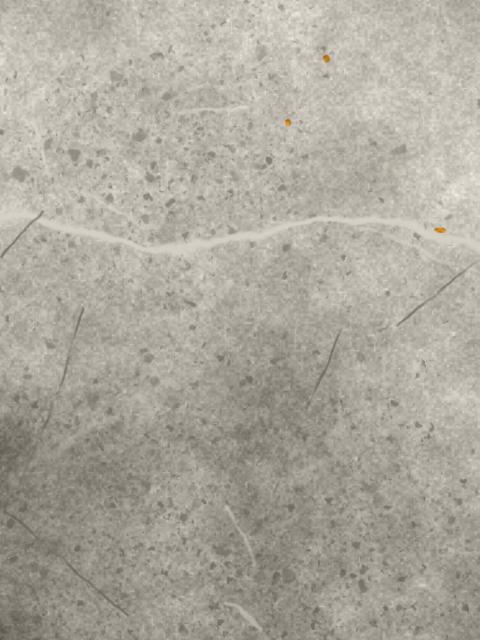
This texture is drawn by a Shadertoy shader. Its source:

```glsl
#define SPOT_COLOR vec3(0.43, 0.39, 0.355)
#define VEIN_COLOR vec3(0.85, 0.835, 0.79)
#define CRACK_COLOR vec3(0.40, 0.37, 0.335)
#define FLAKE_COLOR vec3(0.74, 0.49, 0.14)
#define STONE_TINT vec3(0.004, -0.014, -0.055)
#define TONE_BOTTOM 0.575
#define TONE_TOP 0.755
#define CLOUD_CONTRAST 0.24
#define GRAIN_CONTRAST 0.17
#define SPOT_DENSITY 0.62

float hash(vec2 p) {
    vec3 q = fract(p.xyx * 0.1031);
    q += dot(q, q.yzx + 33.33);
    return fract((q.x + q.y) * q.z);
}

float noise(vec2 p) {
    vec2 i = floor(p), f = fract(p);
    f = f * f * (3.0 - 2.0 * f);
    return mix(mix(hash(i), hash(i + vec2(1, 0)), f.x),
               mix(hash(i + vec2(0, 1)), hash(i + vec2(1, 1)), f.x), f.y);
}

float fbm(vec2 p) {
    float sum = 0.0, amp = 0.5;
    for (int i = 0; i < 5; i++) {
        sum += amp * noise(p);
        p = mat2(1.6, 1.2, -1.2, 1.6) * p + 7.3;
        amp *= 0.5;
    }
    return sum;
}

float segment(vec2 p, vec2 a, vec2 b) {
    vec2 d = b - a;
    return length(p - a - d * clamp(dot(p - a, d) / dot(d, d), 0.0, 1.0));
}

// Irregular pits, one candidate per cell
float spots(vec2 p, float scale, float density) {
    vec2 q = p * scale + 0.45 * (vec2(noise(p * scale * 2.7), noise(p * scale * 2.7 + 31.0)) - 0.5);
    vec2 cell = floor(q);
    float soft = 0.07 + scale / iResolution.y, cover = 0.0;
    for (int k = 0; k < 9; k++) {
        vec2 c = cell + vec2(k % 3 - 1, k / 3 - 1);
        float size = hash(c + scale);
        vec2 d = q - c - vec2(hash(c + 17.7), hash(c + 53.1));
        d.x *= 0.85 + 0.5 * hash(c + 91.0);
        float radius = mix(0.10, 0.38, size * size);
        float alive = step(hash(c + 137.0), density);
        float blob = 1.0 - smoothstep(radius - soft, radius + soft, length(d));
        cover = max(cover, alive * blob * (0.35 + 0.65 * hash(c + 211.0)));
    }
    return cover;
}

// Pale line with a solid core and a faint halo
float vein(float d, float width) {
    float px = 1.0 / iResolution.y;
    return 0.75 * (1.0 - smoothstep(width * 0.3, width + px, d)) + 0.25 * exp(-d / (width * 3.0));
}

void mainImage(out vec4 fragColor, in vec2 fragCoord) {
    vec2 p = fragCoord / iResolution.y;
    float px = 1.0 / iResolution.y;
    vec2 warp = vec2(fbm(p * 22.0), fbm(p * 22.0 + 40.0)) - 0.48;
    vec2 w = p + 0.028 * warp;

    // Light falloff and clouds
    float tone = mix(TONE_BOTTOM, TONE_TOP, smoothstep(-0.05, 0.9, p.y));
    tone += 0.10 * (p.x - 0.37) * (1.0 - 0.6 * p.y);
    tone -= 0.07 * (1.0 - smoothstep(0.0, 0.16, p.x)) * (1.0 - smoothstep(0.2, 0.6, p.y));
    tone -= 0.05 * exp(-35.0 * dot(p - vec2(0.40, 0.38), p - vec2(0.40, 0.38)));
    float cloud = fbm(p * 7.0 + 3.0);
    tone += CLOUD_CONTRAST * (cloud - 0.48) + 0.13 * (fbm(p * 34.0) - 0.48);

    // Fine gritty surface
    float grit = 0.6 * noise(p * 250.0) + 0.4 * noise(p * 130.0 + 9.0) - 0.5;
    tone += GRAIN_CONTRAST * grit + 0.07 * smoothstep(0.78, 0.98, noise(p * 210.0 + 60.0));
    vec3 color = tone + STONE_TINT;

    // Pits gather in patches, mostly low and upper middle
    float patches = smoothstep(0.32, 0.65, fbm(p * 5.0 + 21.0));
    float zone = 1.0 - smoothstep(0.30, 0.48, p.y) * 0.75;
    zone += 0.7 * exp(-22.0 * dot(p - vec2(0.27, 0.76), p - vec2(0.27, 0.76)));
    zone *= 1.0 - 0.5 * smoothstep(0.4, 0.7, p.x);
    float density = SPOT_DENSITY * zone * (0.25 + 0.75 * patches);
    float pits = max(spots(p, 34.0, density * 0.45), spots(p + 3.0, 62.0, density));
    pits = max(pits, 0.75 * spots(p + 8.0, 105.0, density));
    color = mix(color, SPOT_COLOR * (0.8 + 0.3 * p.y), 0.65 * pits);

    // Main vein across the slab
    float ridge = 0.636 + 0.025 * cos(11.0 * (p.x - 0.55)) - 0.02 * (p.x - 0.37);
    float width = 0.0035 + 0.005 * noise(vec2(p.x * 14.0, 2.0));
    float pale = 0.95 * vein(abs(w.y - ridge), width);

    // Side veins, as start and end points
    const vec4 branches[12] = vec4[12](
        vec4(0.055, 0.82, 0.085, 0.70), vec4(0.11, 0.71, 0.24, 0.645),
        vec4(0.275, 0.828, 0.38, 0.828), vec4(0.29, 0.86, 0.39, 0.87),
        vec4(0.39, 0.87, 0.40, 0.84), vec4(0.36, 0.21, 0.395, 0.125),
        vec4(0.36, 0.06, 0.41, 0.02), vec4(0.56, 0.645, 0.75, 0.575),
        vec4(0.02, 0.25, 0.27, 0.41), vec4(0.44, 0.24, 0.63, 0.35),
        vec4(0.15, 0.77, 0.35, 0.93), vec4(0.0, 0.66, 0.12, 0.648));
    for (int i = 0; i < 12; i++) {
        vec4 b = branches[i];
        bool faint = i > 7 && i < 11;
        float line = vein(segment(w, b.xy, b.zw), faint ? 0.009 : 0.0035);
        pale = max(pale, line * (faint ? 0.28 : 0.65) * (0.4 + noise(p * 45.0)));
    }
    color = mix(color, VEIN_COLOR * (0.88 + 0.16 * p.y), clamp(pale, 0.0, 1.0));

    // Thin dark cracks
    const vec4 cracks[7] = vec4[7](
        vec4(0.01, 0.20, 0.20, 0.04), vec4(0.03, 0.24, 0.09, 0.38),
        vec4(0.09, 0.38, 0.13, 0.52), vec4(0.43, 0.23, 0.48, 0.36),
        vec4(0.48, 0.36, 0.55, 0.52), vec4(0.0, 0.60, 0.07, 0.67),
        vec4(0.62, 0.49, 0.75, 0.60));
    for (int i = 0; i < 7; i++) {
        float d = segment(p + 0.011 * warp, cracks[i].xy, cracks[i].zw);
        float line = 1.0 - smoothstep(0.0004, 0.0018 + px, d);
        color = mix(color, CRACK_COLOR, line * 0.65 * smoothstep(0.15, 0.7, noise(p * 24.0 + 5.0)));
    }

    // Loose flakes: three amber, one pale
    const vec2 flakes[4] = vec2[4](vec2(0.513, 0.909), vec2(0.45, 0.808),
                                   vec2(0.686, 0.641), vec2(0.602, 0.742));
    for (int i = 0; i < 4; i++) {
        vec2 d = p - flakes[i] + 0.012 * warp;
        d *= i == 2 ? vec2(0.65, 1.4) : vec2(1.15, 0.9);
        float flake = 1.0 - smoothstep(0.0055 - px, 0.0055 + px, length(d));
        vec3 tint = i == 3 ? vec3(0.77, 0.76, 0.70) : FLAKE_COLOR * (0.7 + 0.6 * noise(p * 160.0));
        color = mix(color, tint, flake);
    }
    fragColor = vec4(clamp(color, 0.0, 1.0), 1.0);
}
```
